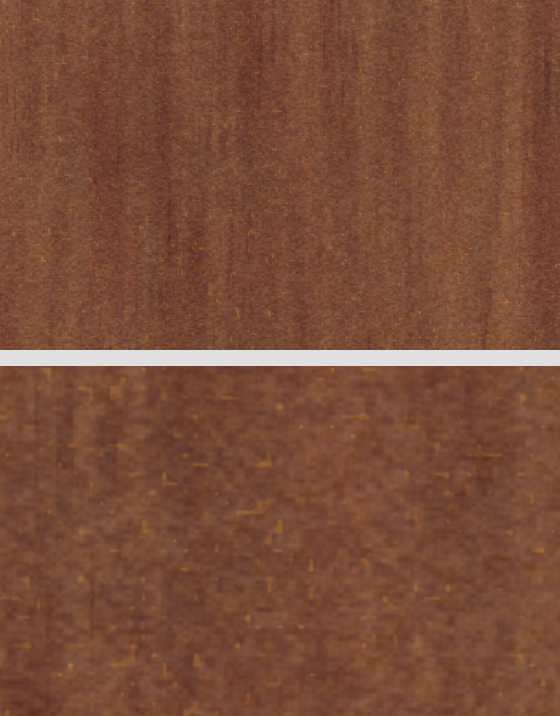
Top, the full canvas; bottom, a detail of the centre.
Reproduce this texture procedurally as a Shadertoy shader.

```glsl
float hash(vec2 p) {
    vec3 q = fract(p.xyx * 0.1031);
    q += dot(q, q.yzx + 33.33);
    return fract((q.x + q.y) * q.z);
}

// Smooth value noise, centred on zero
float noise(vec2 p) {
    vec2 cell = floor(p);
    vec2 f = fract(p);
    f = f * f * (3.0 - 2.0 * f);
    float low = mix(hash(cell), hash(cell + vec2(1, 0)), f.x);
    float high = mix(hash(cell + vec2(0, 1)), hash(cell + vec2(1, 1)), f.x);
    return mix(low, high, f.y) - 0.5;
}

// Soft elliptical stain
float stain(vec2 p, vec2 centre, vec2 size) {
    vec2 d = (p - centre) / size;
    return exp(-dot(d, d));
}

// Long vertical bands, from broad to thin
float woodBands(vec2 p) {
    p.x += 0.012 * noise(p * vec2(4.0, 2.5));
    return 0.20 * noise(p * vec2(7.0, 0.7) + 3.0)
         + 0.24 * noise(p * vec2(21.0, 1.3) + 17.0)
         + 0.17 * noise(p * vec2(60.0, 3.0) + 41.0);
}

// Short dark pores, gathered in loose groups
float pores(vec2 p) {
    float line = smoothstep(0.18, 0.45, noise(p * vec2(95.0, 7.0) + 61.0));
    return line * smoothstep(-0.05, 0.3, noise(p * vec2(9.0, 3.0) + 29.0));
}

void mainImage(out vec4 fragColor, in vec2 fragCoord) {
    vec2 p = fragCoord / iResolution.y;

    // Bands and stains set the broad tone
    float tone = 0.54 + woodBands(p) - 0.20 * pores(p);
    float shade = 0.21 * stain(p, vec2(0.37, 0.60), vec2(0.16, 0.28))
                + 0.23 * stain(p, vec2(0.50, 0.16), vec2(0.09, 0.32))
                + 0.15 * stain(p, vec2(0.16, 0.16), vec2(0.03, 0.20))
                + 0.18 * stain(p, vec2(0.70, 0.86), vec2(0.06, 0.40))
                + 0.12 * stain(p, vec2(1.56, 0.40), vec2(0.04, 0.60));
    float glow = 0.13 * stain(p, vec2(1.47, 0.55), vec2(0.045, 0.60))
               + 0.09 * stain(p, vec2(0.09, 0.40), vec2(0.06, 0.50));
    tone += (glow - shade) * (1.0 + 0.6 * noise(p * vec2(16.0, 9.0) + 7.0));

    // Fine grain, slightly wider than tall, over a faint diagonal weave
    tone += 0.36 * noise(p * vec2(105.0, 145.0) + 11.0);
    tone += 0.28 * noise(p * vec2(190.0, 230.0) + 53.0);
    tone += 0.12 * noise(p * vec2(38.0, 50.0) + 83.0);
    tone += 0.03 * sin(p.x * 520.0 + p.y * 420.0) * sin(p.x * 420.0 - p.y * 520.0);

    vec3 darkBrown = vec3(0.36, 0.19, 0.15);
    vec3 lightBrown = vec3(0.58, 0.39, 0.26);
    vec3 color = mix(darkBrown, lightBrown, tone);

    // Uneven hue and sparse amber flecks
    color += vec3(0.01, -0.012, -0.045) * noise(p * vec2(85.0, 95.0) + 97.0);
    color += vec3(0.015, -0.02, -0.01) * noise(p * vec2(14.0, 4.0) + 71.0);
    float fleck = smoothstep(0.33, 0.49, noise(p * vec2(100.0, 110.0) + 131.0));
    color += vec3(0.11, 0.08, 0.0) * fleck;

    fragColor = vec4(color, 1.0);
}
```
